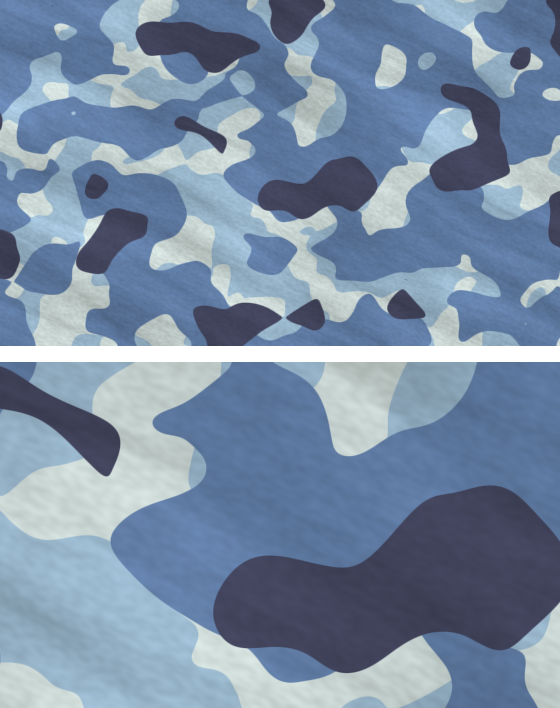
Top, the full canvas; bottom, a detail of the centre.
Reproduce this texture procedurally as a WebGL 2 fragment shader.

```glsl
#version 300 es
precision highp float;
// Blue camouflage cloth: layered smooth blobs under soft diagonal folds.

uniform vec2 u_resolution;
out vec4 fragColor;

const vec3 BLUE  = vec3(0.365, 0.472, 0.627);
const vec3 SKY   = vec3(0.578, 0.688, 0.768);
const vec3 CREAM = vec3(0.772, 0.820, 0.808);
const vec3 NAVY  = vec3(0.250, 0.258, 0.350);
const float FOLD_ANGLE = -0.46;

// Integer hash of a lattice cell, giving 0..1
float hash(ivec2 cell, int seed) {
    uint h = uint(cell.x) * 1597334677u ^ uint(cell.y) * 3812015801u ^ uint(seed) * 2654435769u;
    h = (h ^ (h >> 16)) * 2246822519u;
    h = (h ^ (h >> 13)) * 3266489917u;
    h ^= h >> 16;
    return float(h >> 8) / 16777216.0;
}

// Slope contribution of one lattice corner
float corner(ivec2 cell, vec2 offset, int seed) {
    float angle = 6.28318 * hash(cell, seed);
    return dot(vec2(cos(angle), sin(angle)), offset);
}

// Gradient noise centred on zero
float noise(vec2 p, int seed) {
    ivec2 i = ivec2(floor(p));
    vec2 f = fract(p);
    vec2 w = f * f * f * (f * (f * 6.0 - 15.0) + 10.0);
    float low = mix(corner(i, f, seed),
                    corner(i + ivec2(1, 0), f - vec2(1, 0), seed), w.x);
    float high = mix(corner(i + ivec2(0, 1), f - vec2(0, 1), seed),
                     corner(i + ivec2(1, 1), f - vec2(1, 1), seed), w.x);
    return mix(low, high, w.y);
}

// Rounded blob field: one broad octave and one smaller
float blobs(vec2 p, float detail, int seed) {
    return noise(p, seed) + detail * noise(p * 2.1 + 7.3, seed + 1);
}

// Anti-aliased coverage where the field exceeds a level
float cover(float field, float level) {
    float soft = 0.75 * max(fwidth(field), 1e-4);
    return smoothstep(level - soft, level + soft, field);
}

vec2 rotate(vec2 p, float angle) {
    float c = cos(angle), s = sin(angle);
    return vec2(c * p.x + s * p.y, c * p.y - s * p.x);
}

// Camouflage colours, stacked from base to top
vec3 camouflage(vec2 p) {
    vec2 bend = 0.028 * vec2(noise(p * 6.5, 11), noise(p * 6.5, 12));
    vec2 q = p + bend;
    float light = cover(blobs(q * vec2(4.5, 5.5) + 3.7, 0.42, 21), 0.04);
    float cream = cover(blobs(rotate(q, 0.6) * vec2(6.2, 7.8) + 1.9, 0.3, 31), 0.015);
    float navy = cover(blobs(q * vec2(3.8, 4.9) + 5.2, 0.42, 41), 0.295);
    vec3 color = mix(BLUE, mix(SKY, CREAM, cream), light);
    return mix(color, NAVY, navy);
}

// Soft folds running down to the right
float folds(vec2 p) {
    vec2 q = rotate(p, FOLD_ANGLE);
    q.y += 0.04 * noise(q * 2.5, 51);
    float broad = noise(q * vec2(1.6, 6.5), 52);
    float narrow = noise(q * vec2(3.0, 17.0), 53);
    float crease = 1.0 - smoothstep(0.0, 0.12, abs(noise(q * vec2(1.4, 7.5), 54)));
    return 0.20 * broad + 0.13 * narrow - 0.05 * (crease - 0.3);
}

// Fine brushed threads
float threads(vec2 p) {
    vec2 q = rotate(p, FOLD_ANGLE);
    return 0.065 * noise(q * vec2(22.0, 75.0), 61)
         + 0.065 * noise(q * vec2(80.0, 150.0), 62);
}

void main() {
    vec2 p = gl_FragCoord.xy / u_resolution.y;
    float shade = 1.0 + folds(p) + threads(p);
    fragColor = vec4(clamp(camouflage(p) * shade, 0.0, 1.0), 1.0);
}
```
